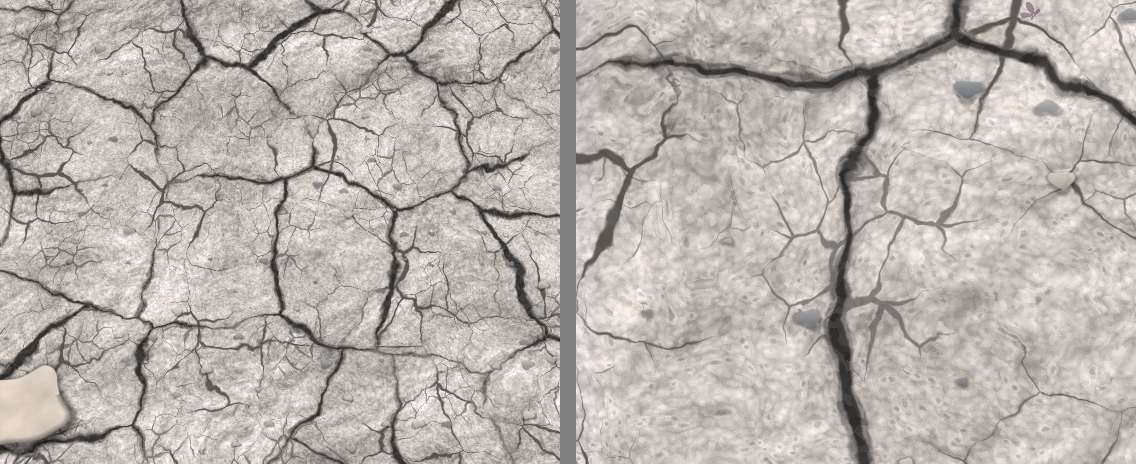
Left, the full canvas; right, a detail of the centre.
A Shadertoy shader for this texture:

```glsl
vec2 hash2(vec2 p) {
    vec3 q = fract(p.xyx * vec3(.1031, .1030, .0973));
    q += dot(q, q.yzx + 33.33);
    return fract((q.xx + q.yz) * q.zy);
}

// Layered sines, each octave turned and bent by the one before
float ripple(vec2 p) {
    float sum = 0., amp = .5;
    for (int i = 0; i < 5; i++) {
        p = mat2(.8, .6, -.6, .8) * p * 1.9 + .8 * sin(p.yx + 1.3);
        sum += amp * sin(p.x) * sin(p.y);
        amp *= .5;
    }
    return sum;
}

// Cellular noise: distance to the centre, distance to the border, cell value
vec3 cells(vec2 p) {
    vec2 base = floor(p), f = p - base, nearCell, nearPoint;
    float best = 9., border = 9.;
    for (int y = -1; y <= 1; y++)
    for (int x = -1; x <= 1; x++) {
        vec2 g = vec2(x, y);
        vec2 r = g + hash2(base + g) - f;
        if (dot(r, r) < best) {
            best = dot(r, r);
            nearCell = g;
            nearPoint = r;
        }
    }
    for (int y = -2; y <= 2; y++)
    for (int x = -2; x <= 2; x++) {
        vec2 g = nearCell + vec2(x, y);
        vec2 r = g + hash2(base + g) - f, side = r - nearPoint;
        if (dot(side, side) > 1e-4)
            border = min(border, dot(.5 * (r + nearPoint), normalize(side)));
    }
    return vec3(sqrt(best), border, hash2(base + nearCell + 7.).x);
}

float crack(float dist, float halfWidth, float soft) {
    return 1. - smoothstep(halfWidth - soft, halfWidth + soft, dist);
}

// Sparse pebbles and small sprouts, one at most in each grid cell
vec3 addDebris(vec3 color, vec2 p, float px) {
    vec2 id = floor(p * 15.), kind = hash2(id + 31.);
    vec2 r = fract(p * 15.) - .3 - .4 * hash2(id);
    float blur = px * 15., angle = atan(r.y, r.x) + 6. * kind.y;
    if (kind.x < .25) {
        float size = .04 + .12 * kind.y * kind.y;
        float d = length(r * vec2(.8, 1.2)) * (1. + .15 * sin(3. * angle)) - size;
        vec3 pebble = mix(vec3(.5, .52, .55), vec3(.9, .86, .8), fract(kind.y * 9.));
        color *= 1. - .3 * (1. - smoothstep(0., .06, d + r.y * .3));
        color = mix(color, pebble + r.y, .8 * (1. - smoothstep(-blur, blur, d)));
    } else if (kind.x > .955) {
        float leaf = length(r) - .17 * abs(cos(2.5 * angle)) * (.7 + .5 * sin(angle));
        vec3 plant = kind.y < .4 ? vec3(.36, .45, .32) : vec3(.45, .33, .4);
        color = mix(color, plant, .6 * (1. - smoothstep(-blur, blur, leaf)));
    }
    return color;
}

vec3 addStone(vec3 color, vec2 uv, float px) {
    vec2 r = mat2(.96, -.28, .28, .96) * (uv - vec2(.045, .12));
    r += .006 * sin(r.yx * 45. + 1.);
    vec2 box = abs(r) - vec2(.06, .035);
    float d = length(max(box, 0.)) + min(max(box.x, box.y), 0.) - .035;
    color *= 1. - .5 * (1. - smoothstep(0., .018, d + r.y * .1));
    float face = .86 + .08 * ripple(uv * 25.) - .3 * smoothstep(-.014, 0., d) * step(r.y, 0.);
    return mix(color, face * vec3(1., .94, .88), 1. - smoothstep(-px, px, d));
}

void mainImage(out vec4 fragColor, in vec2 fragCoord) {
    float px = 1. / iResolution.y;
    vec2 uv = fragCoord * px;
    // Gentle perspective: plates shrink toward the top
    vec2 p = vec2((uv.x - .6) * (1. + .3 * uv.y), uv.y * (1.05 + .2 * uv.y));
    // Coarse bends and fine crumbling of the crack lines
    vec2 q = p + .032 * vec2(ripple(p * 8.), ripple(p.yx * 8. + 4.));
    q += .007 * vec2(ripple(p * 34. + 3.), ripple(p.yx * 34. + 8.));

    vec3 plate = cells(q * 3.2 + 5.);
    vec3 piece = cells(q * 8. + 21.);
    vec3 flake = cells(q * 19. + 43.);
    vec3 clod = cells(q * 48. + 90.);
    vec3 grain = cells(q * 125. + 200.);
    vec3 dust = cells(p * 230. + 500.);

    // Soil: mottling, lit relief, clods, grain and dark pits
    float relief = ripple(p * 7.) - ripple((p + vec2(-.003, .006)) * 7.);
    float rough = smoothstep(-.1, .4, ripple(p * 4. + 30.));
    float tone = .795 + .10 * ripple(p * 5. + 2.) + clamp(.85 * relief, -.2, .11);
    tone += .05 * (plate.z - .5) + .05 * (piece.z - .5);
    tone += (.04 + .12 * rough) * (.42 - clod.x) + .05 * (clod.z - .5);
    tone += .09 * (grain.z - .5) + .15 * (.45 - grain.x) + .10 * (dust.z - .5);
    tone -= .2 * step(.9, grain.z) * (1. - smoothstep(.1, .45, grain.x));

    // Cracks: crumbled walls around dark gaps, thin broken lines inside plates
    float plateDist = plate.y / 3.2, pieceDist = piece.y / 8., flakeDist = flake.y / 19.;
    float gap = .0022 + .011 * ripple(p * 4. + 9.);
    float thin = .0003 + .0075 * ripple(p * 6. + 14.);
    float hair = -.0008 + .006 * ripple(p * 8. + 19.);
    float wall = gap + .004 + .006 * ripple(p * 22.);
    tone -= .12 * exp(-plateDist / .014) + .07 * exp(-pieceDist / .008);
    tone = mix(tone, .38, .7 * crack(flakeDist, hair, .0006 + .5 * px));
    tone = mix(tone, .29, .85 * crack(pieceDist, thin, .001 + .5 * px));
    tone = mix(tone, .34 + .2 * grain.z, .8 * crack(plateDist, wall, .002 + .5 * px));
    tone = mix(tone, .16 + .1 * grain.z, .95 * crack(plateDist, gap, .0016 + .5 * px));

    vec3 color = tone * vec3(1., .963, .938);
    color = addDebris(color, p + 3., px);
    color = addStone(color, uv, px);
    fragColor = vec4(clamp(color, 0., 1.), 1.);
}
```
